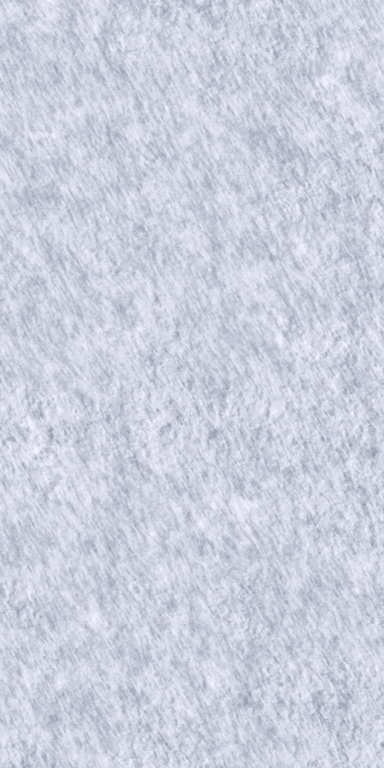
Write a WebGL 2 fragment shader that draws this texture.

```glsl
#version 300 es
precision highp float;
// Wind-blown snow: faint blue-grey blotches, short fine scratches and crisp crumbs.
// Layers of value noise are summed into one tone; the crumbs are shaded by the
// height difference towards the light, and the tone is mapped to a cool ramp.

uniform vec2 u_resolution;
out vec4 fragColor;

const vec3 SHADOW = vec3(0.67, 0.69, 0.76);
const vec3 LIGHT = vec3(0.87, 0.88, 0.93);
const vec2 WIND = vec2(0.5, -0.866);

float hash(vec2 cell) {
    return fract(sin(dot(cell, vec2(127.1, 311.7))) * 43758.5453);
}

float valueNoise(vec2 p) {
    vec2 cell = floor(p);
    vec2 f = fract(p);
    vec2 w = f * f * (3.0 - 2.0 * f);
    float bottom = mix(hash(cell), hash(cell + vec2(1.0, 0.0)), w.x);
    float top = mix(hash(cell + vec2(0.0, 1.0)), hash(cell + vec2(1.0)), w.x);
    return mix(bottom, top, w.y);
}

// Sum of octaves, normalised to 0..1; each octave is turned to hide the grid.
float fbm(vec2 p, int octaves, float gain) {
    const mat2 turn = mat2(0.8, 0.6, -0.6, 0.8);
    float sum = 0.0;
    float total = 0.0;
    float amplitude = 1.0;
    for (int i = 0; i < octaves; i++) {
        sum += amplitude * valueNoise(p);
        total += amplitude;
        amplitude *= gain;
        p = turn * p * 2.03 + 17.3;
    }
    return sum / total;
}

// Coordinates across (x) and along (y) a direction.
vec2 alignTo(vec2 p, vec2 direction) {
    return vec2(dot(p, vec2(-direction.y, direction.x)), dot(p, direction));
}

// Fine short scratches, made of two widths of stretched noise.
float scratches(vec2 q) {
    float wide = valueNoise(q * vec2(85.0, 27.0) + 5.0);
    float thin = valueNoise(q * vec2(190.0, 48.0) + 41.0);
    return 0.4 * wide + 0.6 * thin - 0.5;
}

// Height of the crumbs, with steep flanks and flat tops.
float crumbHeight(vec2 q) {
    return smoothstep(0.36, 0.64, fbm(q * vec2(62.0, 44.0), 3, 0.6));
}

// Crumbled surface lit from one side.
float relief(vec2 q, vec2 lightOffset) {
    return crumbHeight(q) - crumbHeight(q + lightOffset);
}

// Short dark hollows between the crumbs.
float hollows(vec2 q) {
    return smoothstep(0.57, 0.74, fbm(q * vec2(72.0, 40.0) + 83.0, 2, 0.5));
}

// Rare bright lumps, gathered where the broad mask is high.
float lumps(vec2 p) {
    float mask = smoothstep(0.62, 0.78, fbm(p * 8.0 + 29.0, 2, 0.5));
    return mask * smoothstep(0.48, 0.66, fbm(p * 48.0 + 61.0, 3, 0.6));
}

void main() {
    vec2 p = gl_FragCoord.xy / u_resolution.x;

    // Slightly bent wind direction
    vec2 bend = vec2(valueNoise(p * 9.0), valueNoise(p * 9.0 + 50.0)) - 0.5;
    vec2 q = alignTo(p + 0.015 * bend, WIND);

    // Broad patches decide between scratched and crumbled snow
    float crumbled = smoothstep(0.42, 0.62, fbm(p * 4.5 + 11.0, 3, 0.5));
    float broad = fbm(p * 3.0 + 7.0, 2, 0.5) - 0.5;
    float blotches = fbm(q * vec2(24.0, 18.0) + 3.0, 4, 0.65) - 0.5;

    float tone = 0.67 + 0.15 * broad + 1.0 * blotches;
    tone += mix(1.15, 0.55, crumbled) * scratches(q);
    tone += mix(0.28, 0.55, crumbled) * relief(q, vec2(0.005, 0.006));
    tone -= mix(0.1, 0.4, crumbled) * hollows(q);
    tone += 0.07 * crumbled + 0.4 * lumps(p);
    tone += 0.4 * (valueNoise(q * 210.0 + 19.0) - 0.5);

    // Bright snow saturates gently
    tone -= 0.35 * max(tone - 0.85, 0.0);
    vec3 colour = mix(SHADOW, LIGHT, clamp(tone, -0.35, 1.4));
    fragColor = vec4(colour, 1.0);
}
```
